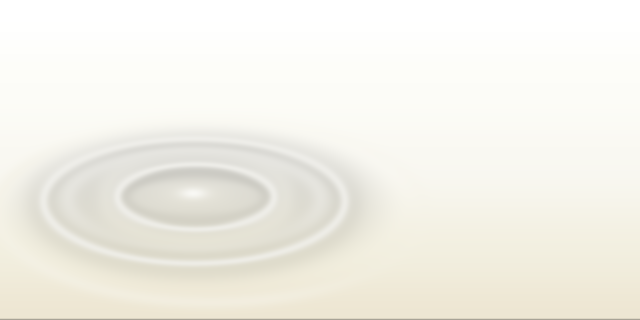
A Shadertoy shader for this background:

```glsl
// Pale water ripples seen at a low angle beneath a white-to-cream gradient.
// A soft elliptical shade forms the pool; thin Gaussian bands along ellipse
// distances add bright crests and dim troughs, with a glint at the centre.

#define POOL_CENTER vec2(0.620, 0.360)
#define POOL_RADII vec2(0.640, 0.265)
#define INNER_CENTER vec2(0.612, 0.385)
#define INNER_RADII vec2(0.245, 0.102)
#define MIDDLE_CENTER vec2(0.607, 0.377)
#define MIDDLE_RADII vec2(0.395, 0.155)
#define WIDE_CENTER vec2(0.607, 0.372)
#define WIDE_RADII vec2(0.471, 0.195)
#define OUTER_CENTER vec2(0.660, 0.340)
#define OUTER_RADII vec2(0.670, 0.285)
#define GLINT_CENTER vec2(0.604, 0.396)
#define CREST_COLOR vec3(0.945, 0.942, 0.925)

// Approximate signed distance to an axis-aligned ellipse
float ellipseDistance(vec2 p, vec2 radii) {
    float k = length(p / radii);
    float slope = length(p / (radii * radii));
    return k * (k - 1.0) / max(slope, 0.001);
}

float gaussian(float d, float width) {
    float t = d / width;
    return exp(-t * t);
}

vec3 backdrop(float y) {
    vec3 cream = vec3(0.930, 0.902, 0.825);
    vec3 sand = vec3(0.948, 0.936, 0.875);
    vec3 ivory = vec3(0.975, 0.970, 0.945);
    vec3 pearl = vec3(0.990, 0.990, 0.970);
    vec3 color = mix(cream, sand, smoothstep(0.0, 0.23, y));
    color = mix(color, ivory, smoothstep(0.18, 0.50, y));
    color = mix(color, pearl, smoothstep(0.45, 0.74, y));
    return mix(color, vec3(1.0), smoothstep(0.72, 0.97, y));
}

void mainImage(out vec4 fragColor, in vec2 fragCoord) {
    vec2 p = fragCoord / iResolution.y;
    vec3 color = backdrop(p.y);

    // Soft pool, greyer at the back and warmer in front
    float poolEdge = length((p - POOL_CENTER) / POOL_RADII);
    float pool = 1.0 - smoothstep(0.66, 1.03, poolEdge);
    vec3 poolColor = mix(vec3(0.868, 0.855, 0.790), vec3(0.845, 0.842, 0.822),
                         smoothstep(0.12, 0.55, p.y));
    color = mix(color, poolColor, pool * 0.92);

    // Distances to the four crests
    float inner = ellipseDistance(p - INNER_CENTER, INNER_RADII);
    float middle = ellipseDistance(p - MIDDLE_CENTER, MIDDLE_RADII);
    float wide = ellipseDistance(p - WIDE_CENTER, WIDE_RADII);
    float outer = ellipseDistance(p - OUTER_CENTER, OUTER_RADII);

    // Light varies around the rings: back, front and right side
    vec2 facing = normalize((p - WIDE_CENTER) / WIDE_RADII + 0.0001);
    float back = smoothstep(-0.2, 0.9, facing.y);
    float front = smoothstep(-0.2, 0.9, -facing.y);
    float side = smoothstep(0.3, 0.95, abs(facing.x));

    // Troughs and pale slopes between the crests
    color += 0.030 * gaussian(inner - 0.035, 0.030);
    color -= 0.065 * gaussian(inner + 0.026, 0.024) * (0.6 + 0.4 * back);
    color -= 0.035 * gaussian(wide + 0.026, 0.018) * (0.4 + 0.6 * back);
    color -= 0.018 * gaussian(wide - 0.035, 0.028) * (1.0 - back);

    // Bright crests
    float innerCrest = gaussian(inner, mix(0.010, 0.015, side));
    float wideCrest = gaussian(wide, mix(0.011, 0.015, side));
    float middleCrest = gaussian(middle, mix(0.014, 0.028, side));
    float outerCrest = gaussian(outer, 0.022);
    color = mix(color, CREST_COLOR, 0.45 * middleCrest * (1.0 - 0.6 * front));
    color = mix(color, CREST_COLOR, 0.80 * wideCrest);
    color = mix(color, CREST_COLOR, 0.82 * innerCrest);
    float outerLight = 0.15 + 0.45 * smoothstep(0.2, -0.8, facing.x + facing.y);
    color = mix(color, vec3(0.958, 0.947, 0.902), outerCrest * outerLight);

    // Central glow and glint
    vec2 g = p - GLINT_CENTER;
    float glow = exp(-dot(g / vec2(0.13, 0.05), g / vec2(0.13, 0.05)));
    float glint = exp(-dot(g / vec2(0.042, 0.017), g / vec2(0.042, 0.017)));
    color += glow * vec3(0.040, 0.038, 0.032);
    color = mix(color, vec3(0.985, 0.985, 0.975), glint * 0.85);

    // Thin grey base line
    float baseLine = 1.0 - smoothstep(0.002, 0.006, p.y);
    color = mix(color, vec3(0.66, 0.64, 0.59), baseLine);

    fragColor = vec4(clamp(color, 0.0, 1.0), 1.0);
}
```
